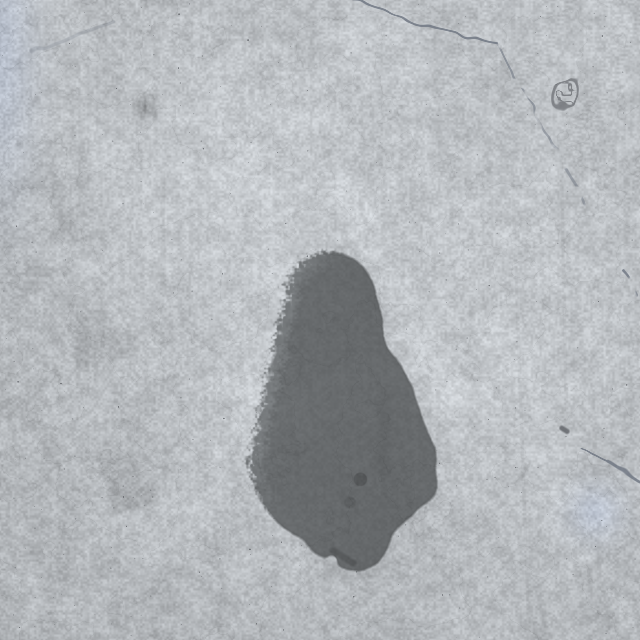
Write a WebGL 1 fragment shader that draws this texture.

```glsl
precision highp float;
// Pale weathered concrete with a dark damp stain, hairline cracks and scuffs.
uniform vec2 u_resolution;

float hash(vec2 p) {
  return fract(sin(dot(p, vec2(127.1, 311.7))) * 43758.5453);
}

float noise(vec2 p) {
  vec2 i = floor(p), f = fract(p);
  f = f * f * (3.0 - 2.0 * f);
  return mix(mix(hash(i), hash(i + vec2(1.0, 0.0)), f.x),
             mix(hash(i + vec2(0.0, 1.0)), hash(i + vec2(1.0)), f.x), f.y);
}

float fbm(vec2 p) {
  float sum = 0.0, amp = 0.5;
  for (int i = 0; i < 5; i++) {
    sum += amp * noise(p);
    p = p * 2.03 + 17.3;
    amp *= 0.5;
  }
  return sum;
}

// Distance to a segment whose radius runs from ra to rb.
float taper(vec2 p, vec2 a, vec2 b, float ra, float rb) {
  vec2 ba = b - a;
  float h = clamp(dot(p - a, ba) / dot(ba, ba), 0.0, 1.0);
  return length(p - a - ba * h) - mix(ra, rb, h);
}

float smin(float a, float b, float k) {
  float h = max(k - abs(a - b), 0.0) / k;
  return min(a, b) - h * h * k * 0.25;
}

float spot(vec2 p, vec2 center, vec2 size) {
  vec2 q = (p - center) / size;
  return exp(-dot(q, q));
}

float stroke(vec2 p, vec2 a, vec2 b, float width) {
  return smoothstep(width, width * 0.3, taper(p, a, b, 0.0, 0.0));
}

// Faint scuffed panel, sharp along its left and bottom sides only.
float panel(vec2 p, vec2 corner, float lean, float slope) {
  vec2 q = p - corner;
  q = vec2(q.x + q.y * lean, q.y - q.x * slope);
  vec2 edge = smoothstep(vec2(-0.004), vec2(0.006), q);
  vec2 fade = 1.0 - smoothstep(vec2(0.03), vec2(0.13, 0.17), q);
  return edge.x * edge.y * fade.x * fade.y;
}

float stainShape(vec2 p) {
  vec2 belly = vec2(0.534, 0.290);
  float d = taper(p, vec2(0.516, 0.535), belly, 0.071, 0.146);
  d = smin(d, taper(p, belly, vec2(0.555, 0.166), 0.10, 0.058), 0.012);
  d = smin(d, taper(p, belly, vec2(0.516, 0.166), 0.10, 0.040), 0.012);
  d = smin(d, length(p - vec2(0.656, 0.243)) - 0.026, 0.014);
  d += 0.013 * spot(p, vec2(0.608, 0.463), vec2(0.03, 0.035));
  return d + 0.010 * spot(p, vec2(0.521, 0.128), vec2(0.010, 0.012));
}

// Small dark grit, one candidate per cell.
float grit(vec2 p, float cells, float density) {
  vec2 cell = floor(p * cells);
  vec2 center = 0.25 + 0.5 * vec2(hash(cell + 3.1), hash(cell + 8.7));
  float radius = 0.002 * cells * (0.4 + 0.6 * hash(cell + 5.3));
  float d = length(fract(p * cells) - center);
  return step(hash(cell), density) * smoothstep(radius, radius * 0.3, d);
}

float cracks(vec2 p) {
  p += 0.007 * (vec2(noise(p * 55.0), noise(p * 55.0 + 40.0)) - 0.5);
  vec2 bend = vec2(0.651, 0.964), corner = vec2(0.775, 0.931), low = vec2(0.840, 0.818);
  float c = stroke(p, vec2(0.553, 1.002), bend, 0.0024);
  c = max(c, stroke(p, bend, corner, 0.0028));
  float broken = smoothstep(0.35, 0.6, noise(p * 70.0));
  c = max(c, broken * 0.7 * stroke(p, corner, low, 0.0025));
  c = max(c, broken * 0.6 * stroke(p, low, vec2(0.922, 0.668), 0.003));
  c = max(c, broken * stroke(p, vec2(0.974, 0.577), vec2(0.993, 0.538), 0.003));
  c = max(c, stroke(p, vec2(0.908, 0.299), vec2(0.951, 0.280), 0.0022));
  c = max(c, stroke(p, vec2(0.951, 0.280), vec2(1.002, 0.249), 0.0035));
  return max(c, 0.3 * stroke(p, vec2(0.05, 0.919), vec2(0.18, 0.967), 0.004));
}

// Crumpled flake drawn as an outline with veins.
float flake(vec2 p) {
  vec2 q = p - vec2(0.885, 0.852);
  q = vec2(q.x * 0.8 - q.y * 0.5, q.x * 0.5 + q.y * 0.8) / vec2(0.023, 0.028);
  float d = length(q) - 0.75 - 0.6 * (noise(p * 75.0) - 0.5);
  float outline = smoothstep(0.16, 0.04, abs(d));
  float veins = smoothstep(0.09, 0.02, abs(noise(p * 110.0) - 0.5));
  return max(outline, veins * smoothstep(0.1, -0.1, d));
}

void main() {
  vec2 p = gl_FragCoord.xy / u_resolution;
  float grain = 0.6 * noise(p * 290.0) + 0.4 * noise(p * 140.0 + 9.0) - 0.5;
  float cloud = fbm(p * 5.0) - 0.48;

  // Concrete: broad light, mottling and fine grain.
  float tone = 0.715 + 0.065 * spot(p, vec2(0.62, 0.72), vec2(0.55, 0.5));
  tone += 0.09 * cloud + 0.12 * (fbm(p * 38.0) - 0.48) + 0.16 * grain;
  tone += 0.03 * stroke(p, vec2(0.54, 0.71), vec2(0.72, 0.36), 0.04);
  tone -= 0.045 * panel(p, vec2(0.081, 0.620), 0.0, 0.02);
  tone -= 0.050 * panel(p, vec2(0.117, 0.424), 0.2, 0.14);
  tone -= 0.055 * panel(p, vec2(0.178, 0.193), 0.27, 0.35);
  float streaks = noise(p * vec2(230.0, 14.0));
  tone -= 0.30 * streaks * spot(p, vec2(0.226, 0.831), vec2(0.018, 0.020));
  tone -= 0.08 * streaks * stroke(p, vec2(0.255, 0.56), vec2(0.255, 0.73), 0.006);
  tone -= 0.025 * stroke(p, vec2(0.825, 0.05), vec2(0.80, 0.75), 0.004);
  tone -= 0.025 * stroke(p, vec2(0.885, 0.36), vec2(0.877, 0.75), 0.004);
  float hairline = smoothstep(0.018, 0.0, abs(fbm(p * 16.0 + 5.0) - 0.48));
  tone -= 0.035 * hairline;
  vec3 color = tone * vec3(0.985, 1.005, 1.025);
  float blue = spot(p, vec2(0.0, 0.92), vec2(0.05, 0.2)) + spot(p, vec2(0.93, 0.2), vec2(0.04));
  color += blue * vec3(0.0, 0.015, 0.05);

  // Marks lying on the slab.
  color = mix(color, vec3(0.40, 0.43, 0.48), 0.75 * cracks(p));
  color = mix(color, vec3(0.40, 0.41, 0.43), 0.7 * flake(p));
  float dirt = max(grit(p, 24.0, 0.09), 0.5 * grit(p + 0.37, 65.0, 0.08));
  dirt = max(dirt, stroke(p, vec2(0.878, 0.331), vec2(0.886, 0.326), 0.006));
  color = mix(color, vec3(0.32, 0.33, 0.35), 0.7 * dirt);

  // Damp stain: crisp on the right, speckled and drying on the left.
  float d = stainShape(p) + 0.008 * (fbm(p * 28.0) - 0.48);
  float axis = 0.52 + 0.05 * smoothstep(0.5, 0.2, p.y);
  float drying = smoothstep(0.03, -0.06, p.x - axis) * smoothstep(0.17, 0.30, p.y);
  float soft = mix(0.0025, 0.008, drying);
  float wet = smoothstep(soft, -soft, d + drying * 0.022 * grain);
  float core = smoothstep(-0.010, -0.030, d + 0.014 * grain);
  float damp = mix(0.415, mix(0.475, 0.415, core), drying);
  damp += 0.05 * grain + 0.04 * cloud - 0.018 * hairline;
  damp -= 0.02 * spot(p, vec2(0.599, 0.32), vec2(0.012, 0.06));
  damp -= 0.07 * smoothstep(0.012, 0.009, length(p - vec2(0.563, 0.251)));
  damp -= 0.04 * smoothstep(0.011, 0.007, length(p - vec2(0.547, 0.215)));
  damp -= 0.06 * stroke(p, vec2(0.520, 0.140), vec2(0.552, 0.120), 0.008);
  damp -= 0.025 * (1.0 - drying) * smoothstep(0.006, 0.0, abs(d));
  color = mix(color, damp * vec3(0.975, 1.005, 1.025), wet);

  gl_FragColor = vec4(clamp(color, 0.0, 1.0), 1.0);
}
```
